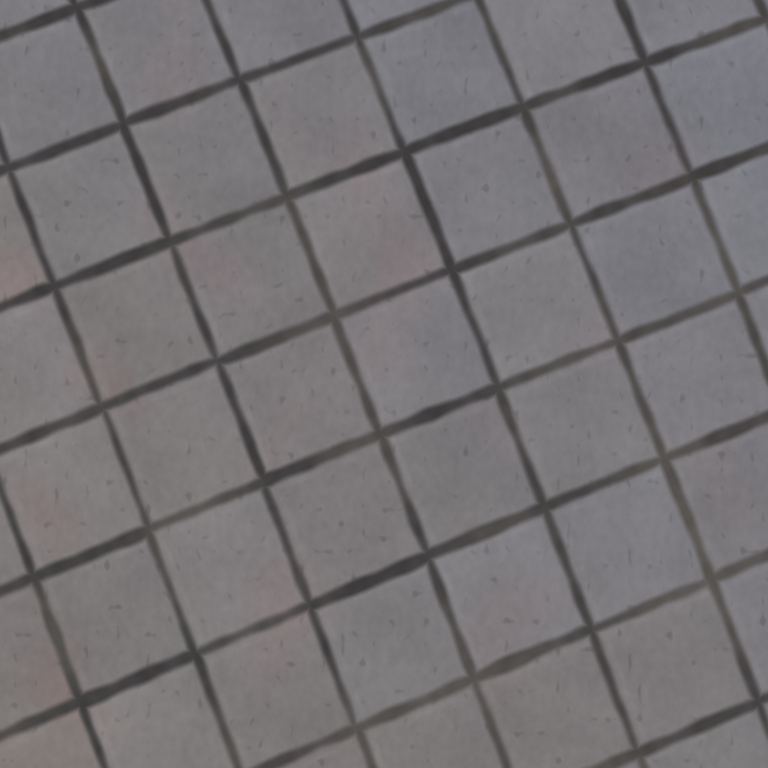
Reproduce this texture procedurally as a Shadertoy shader.

```glsl
// Weathered grey paving: a tilted grid of square slabs with soft dark joints.
// A slightly bent lattice gives slab coordinates; hashes vary each slab and
// joint segment, and gradient noise adds stains, grain, pits and worn edges.

#define ORIGIN vec2(0.495, 0.5665)      // a joint crossing, y measured downward
#define AXIS_A vec2(0.1526, -0.0616)    // step to the next slab along a row
#define AXIS_B vec2(0.0609, 0.1569)     // step to the next row
#define COLUMN_HALF_WIDTH 0.0057
#define ROW_HALF_WIDTH 0.0073
#define JOINT_SOFTNESS 0.0042
#define WOBBLE 0.0016
#define SLAB_VARIATION 0.022
#define STAIN 0.030
#define GRAIN 0.020

const vec3 SLAB = vec3(0.488, 0.477, 0.487);
const vec3 JOINT_DARK = vec3(0.245, 0.236, 0.238);
const vec3 JOINT_SANDY = vec3(0.345, 0.330, 0.315);

vec2 hash2(vec2 p) {
    vec3 h = fract(p.xyx * vec3(0.1031, 0.1030, 0.0973));
    h += dot(h, h.yzx + 33.33);
    return fract((h.xx + h.yz) * h.zy);
}

float gradientDot(vec2 cell, vec2 offset) {
    float angle = 6.28318 * hash2(cell).x;
    return dot(vec2(cos(angle), sin(angle)), offset);
}

// Gradient noise, roughly -0.7 to 0.7
float noise(vec2 p) {
    vec2 c = floor(p), f = p - c;
    vec2 u = f * f * f * (f * (f * 6.0 - 15.0) + 10.0);
    vec2 e = vec2(1.0, 0.0);
    return mix(mix(gradientDot(c, f), gradientDot(c + e.xy, f - e.xy), u.x),
               mix(gradientDot(c + e.yx, f - e.yx), gradientDot(c + 1.0, f - 1.0), u.x), u.y);
}

float fbm(vec2 p) {
    float sum = 0.0, amplitude = 1.0;
    for (int i = 0; i < 4; i++) {
        sum += amplitude * noise(p);
        p = mat2(1.6, 1.2, -1.2, 1.6) * p + 7.3;
        amplitude *= 0.5;
    }
    return sum;
}

// Canvas position to lattice coordinates, undoing a mild perspective bend
vec2 latticeCoord(vec2 p) {
    mat2 toLattice = inverse(mat2(AXIS_A, AXIS_B));
    vec2 g = toLattice * (p - ORIGIN);
    for (int i = 0; i < 2; i++) {
        vec2 bend = vec2(0.0009 * g.x * g.x, 0.001 * g.y * g.y - 0.0016 * g.x * g.y);
        g = toLattice * (p - ORIGIN - bend);
    }
    return g;
}

// Joint coverage; 'across' is the lattice axis crossing the joint
float joint(float across, float along, float size, float halfWidth, float seed, float pixel) {
    float line = round(across);
    vec2 variation = hash2(vec2(line + 40.0 + seed, floor(along) + 60.0));
    float wear = noise(vec2(along * 3.5, line * 5.3 + seed));
    float d = abs((across - line) * size + (variation.x - 0.5) * 0.0028);
    float w = halfWidth * (0.86 + 0.28 * variation.y + 0.45 * wear);
    float soft = JOINT_SOFTNESS + pixel;
    return (1.0 - smoothstep(w - soft, w + soft, d)) * (0.88 + 0.12 * variation.y + 0.2 * wear);
}

void mainImage(out vec4 fragColor, in vec2 fragCoord) {
    float pixel = 0.5 / iResolution.y;
    vec2 p = fragCoord / iResolution.xy;
    p.y = 1.0 - p.y;

    // Slab layout
    vec2 wobble = vec2(noise(p * 26.0), noise(p * 26.0 + 51.0));
    vec2 g = latticeCoord(p + WOBBLE * wobble);
    vec2 size = vec2(length(AXIS_A), length(AXIS_B));
    vec2 toJoint = (g - round(g)) * size;
    vec2 slabHash = hash2(floor(g) + 20.0);

    // Slab face: cool to warm drift, per-slab tone, stains and grain
    vec3 color = SLAB + (p.x - p.y) * vec3(-0.010, 0.0, 0.018);
    color += (slabHash.x - 0.5) * SLAB_VARIATION;
    color += (slabHash.y - 0.5) * vec3(0.010, 0.0, -0.010);
    color += STAIN * fbm(p * 9.0) + GRAIN * fbm(p * vec2(85.0, 65.0));
    float blush = smoothstep(0.1, 0.55, noise(p * 7.0 + 13.0)) * (1.0 - p.x * 0.6);
    color += blush * vec3(0.025, -0.006, -0.006);

    // Small dark pits
    float pits = smoothstep(0.34, 0.58, noise(p * vec2(75.0, 55.0) + 9.0));
    color -= 0.055 * pits;

    // Pale worn rim just beyond the joints
    vec2 rim = exp(-pow((toJoint - vec2(0.014, 0.015)) / 0.004, vec2(2.0)));
    color += 0.022 * max(rim.x, rim.y) * (0.6 + noise(p * 30.0));

    // Joints: dark dirt, sandier in patches and toward the lower right
    float columns = joint(g.x, g.y, size.x, COLUMN_HALF_WIDTH, 0.0, pixel);
    float rows = joint(g.y, g.x, size.y, ROW_HALF_WIDTH, 17.0, pixel);
    float sand = smoothstep(-0.1, 0.9, 0.9 * noise(p * 6.0 + 31.0) + 0.35 * (p.x + p.y) - 0.1);
    vec3 dirt = mix(JOINT_DARK, JOINT_SANDY, sand) + 0.03 * noise(p * 60.0);
    color = mix(color, dirt, clamp(max(columns, rows), 0.0, 1.0));

    fragColor = vec4(clamp(color, 0.0, 1.0), 1.0);
}
```
